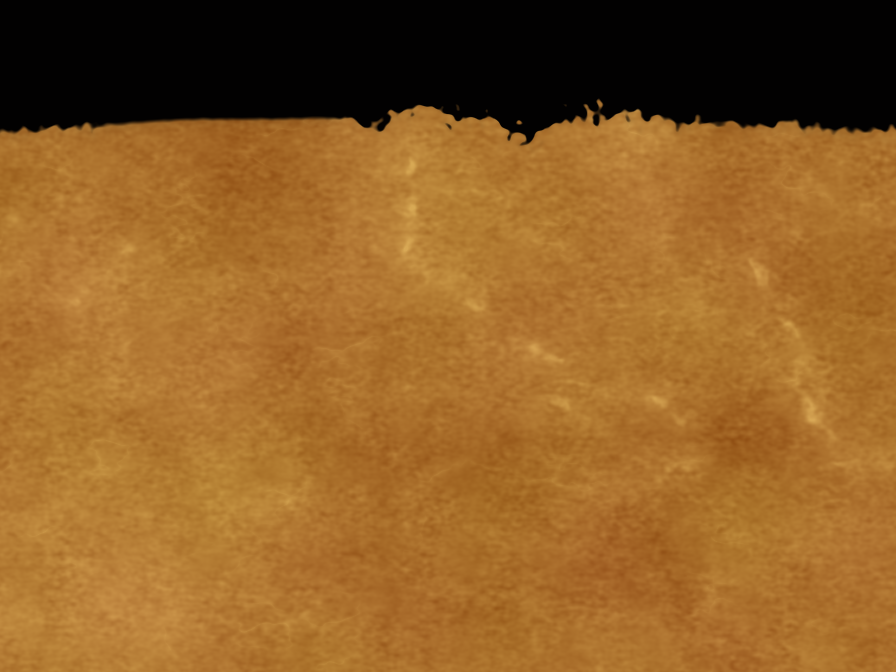
This texture is drawn by a Shadertoy shader. Its source:

```glsl
// An aged sheet of tan parchment with a torn upper rim against black.
// Gradient noise gives fibres, mottling and wrinkles; soft spots place the
// stains, broken warped segments the creases, and a bumped arch the tear.

#define INK vec3(0.008, 0.003, 0.002)
#define PAPER vec3(0.675, 0.445, 0.176)
#define TONE_STEP vec3(0.115, 0.142, 0.104)
#define MOTTLE 0.50
#define BLOTCH 0.42
#define FIBRE 0.34
#define WRINKLE 0.42
#define CREASE_WIDTH 0.0075
#define CREASE_GAIN 0.80
#define TEAR_DEPTH 0.034
#define EDGE_BLUR 0.0042

// Stains: centre x, centre y, radius, tone change
const vec4 STAINS[11] = vec4[11](
    vec4(0.35, 0.75, 0.10, -0.60), vec4(1.09, 0.36, 0.08, -0.45),
    vec4(0.97, 0.17, 0.12, -0.30), vec4(0.66, 0.20, 0.17, -0.22),
    vec4(0.22, 0.50, 0.12, 0.38),  vec4(0.12, 0.12, 0.18, 0.55),
    vec4(0.94, 0.77, 0.10, 0.42),  vec4(0.64, 0.69, 0.12, 0.40),
    vec4(1.26, 0.52, 0.12, -0.22), vec4(0.48, 0.42, 0.10, -0.12),
    vec4(0.32, 0.28, 0.12, 0.35));

// Creases: start x, start y, end x, end y
const vec4 CREASES[11] = vec4[11](
    vec4(1.12, 0.61, 1.23, 0.40),  vec4(1.19, 0.42, 1.25, 0.32),
    vec4(1.25, 0.32, 1.34, 0.31),  vec4(0.21, 0.64, 0.12, 0.56),
    vec4(0.62, 0.78, 0.61, 0.61),  vec4(0.61, 0.60, 0.72, 0.54),
    vec4(0.78, 0.49, 0.84, 0.46),  vec4(0.86, 0.43, 1.03, 0.38),
    vec4(0.81, 0.40, 0.90, 0.37),  vec4(0.93, 0.28, 1.03, 0.31),
    vec4(0.96, 0.54, 1.07, 0.53));

vec2 gradientAt(vec2 cell) {
    vec2 h = vec2(dot(cell, vec2(127.1, 311.7)), dot(cell, vec2(269.5, 183.3)));
    return 2.0 * fract(sin(h) * 43758.5) - 1.0;
}

float gradientNoise(vec2 p) {
    vec2 i = floor(p), f = fract(p);
    vec2 u = f * f * f * (f * (f * 6.0 - 15.0) + 10.0);
    float low = mix(dot(gradientAt(i), f),
                    dot(gradientAt(i + vec2(1, 0)), f - vec2(1, 0)), u.x);
    float high = mix(dot(gradientAt(i + vec2(0, 1)), f - vec2(0, 1)),
                     dot(gradientAt(i + vec2(1, 1)), f - vec2(1, 1)), u.x);
    return 1.4 * mix(low, high, u.y);
}

float fbm(vec2 p) {
    float sum = 0.0, gain = 0.6;
    for (int k = 0; k < 4; k++) {
        sum += gain * gradientNoise(p);
        p = mat2(1.6, 1.2, -1.2, 1.6) * p + 7.3;
        gain *= 0.55;
    }
    return sum;
}

float bump(float x, float centre, float width) {
    float d = (x - centre) / width;
    return exp(-d * d);
}

float segmentDistance(vec2 p, vec2 a, vec2 b) {
    vec2 ap = p - a, ab = b - a;
    return length(ap - ab * clamp(dot(ap, ab) / dot(ab, ab), 0.0, 1.0));
}

// Positive inside the sheet
float sheetDepth(vec2 p) {
    float rim = 0.805 + 0.021 * sin(2.356 * p.x) + 0.004 * bump(p.x, 0.27, 0.1);
    rim += 0.018 * bump(p.x, 0.62, 0.03) + 0.009 * bump(p.x, 0.90, 0.07);
    rim -= 0.015 * bump(p.x, 0.56, 0.03) + 0.032 * bump(p.x, 0.785, 0.04);
    float smoothPart = smoothstep(0.13, 0.18, p.x) * (1.0 - smoothstep(0.49, 0.53, p.x));
    float ragged = (0.35 + 0.65 * bump(p.x, 0.74, 0.22)) * (1.0 - 0.92 * smoothPart);
    float tear = 0.8 * gradientNoise(p * 32.0) + 0.9 * gradientNoise(p * 68.0 + 9.0);
    return rim - p.y + TEAR_DEPTH * ragged * tear;
}

// Pale creases, worn away in places
float creaseTone(vec2 p) {
    vec2 warped = p + 0.030 * vec2(fbm(p * 15.0), fbm(p * 15.0 + 31.0));
    float wear = smoothstep(-0.15, 0.5, gradientNoise(p * vec2(26.0, 34.0) + 5.0));
    float tone = 0.0;
    for (int k = 0; k < 11; k++) {
        float d = segmentDistance(warped, CREASES[k].xy, CREASES[k].zw) / CREASE_WIDTH;
        tone = max(tone, (0.15 + wear) * exp(-d * d) + 0.28 * exp(-0.06 * d * d));
    }
    // Small worn flecks
    tone += 0.9 * exp(-pow(length(p - vec2(0.795, 0.482)) / 0.013, 2.0));
    tone += 0.7 * exp(-pow(length(p - vec2(0.02, 0.675)) / 0.012, 2.0));
    return tone;
}

// Thin ridges along noise zero lines, kept only in scattered patches
float wrinkleTone(vec2 p) {
    float ridge = exp(-14.0 * abs(fbm(p * vec2(8.0, 13.0) + 22.0)));
    return ridge * smoothstep(0.0, 0.5, gradientNoise(p * 9.0 + 70.0));
}

void mainImage(out vec4 fragColor, in vec2 fragCoord) {
    vec2 p = fragCoord / iResolution.y;
    p.x += 0.5 * (4.0 / 3.0 - iResolution.x / iResolution.y);

    // Broad stains, then mottling, blotches and irregular fibres
    float tone = 0.0;
    for (int k = 0; k < 11; k++) {
        vec2 d = (p - STAINS[k].xy) / STAINS[k].z;
        tone += STAINS[k].w * exp(-dot(d, d));
    }
    tone += MOTTLE * fbm(p * vec2(6.0, 7.5) + 3.0);
    tone += BLOTCH * fbm(p * vec2(22.0, 30.0) + 13.0);
    float grain = gradientNoise(p * vec2(62.0, 100.0))
                + 0.8 * gradientNoise(p * vec2(105.0, 140.0) + 17.0);
    tone += FIBRE * grain * (1.0 + 0.8 * gradientNoise(p * 15.0 + 90.0));
    tone += CREASE_GAIN * creaseTone(p) + WRINKLE * wrinkleTone(p);

    vec3 paper = PAPER + TONE_STEP * clamp(tone, -1.3, 1.5);
    paper += 0.018 * gradientNoise(p * 5.0 + 60.0) * vec3(-0.4, 0.7, -0.8);

    // Torn rim over the dark ground
    float depth = sheetDepth(p);
    float cover = smoothstep(-EDGE_BLUR, EDGE_BLUR, depth);
    paper *= 1.0 - 0.12 * exp(-max(depth, 0.0) * 140.0);
    fragColor = vec4(mix(INK, paper, cover), 1.0);
}
```
